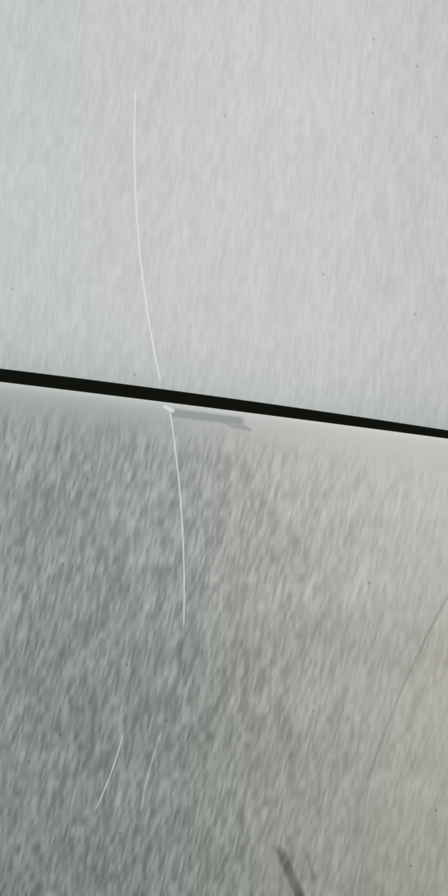
A Shadertoy shader for this texture:

```glsl
// Two brushed metal panels split by a dark slanted gap, with scratches and scuffs.

float hash(vec2 p) {
    vec3 q = fract(vec3(p.xyx) * 0.1031);
    q += dot(q, q.yzx + 33.33);
    return fract((q.x + q.y) * q.z);
}

float valueNoise(vec2 p) {
    vec2 cell = floor(p), f = fract(p);
    f = f * f * (3.0 - 2.0 * f);
    return mix(mix(hash(cell), hash(cell + vec2(1, 0)), f.x),
               mix(hash(cell + vec2(0, 1)), hash(cell + vec2(1, 1)), f.x), f.y);
}

// Short slanted fibres at three sizes, centred on zero
float brushedGrain(vec2 p, float slant) {
    vec2 q = vec2(p.x - slant * p.y, p.y);
    float sum = 0.0, weight = 0.5;
    vec2 density = vec2(190.0, 48.0);
    for (int i = 0; i < 3; i++) {
        sum += weight * (valueNoise(q * density + float(i) * 37.0) - 0.5);
        density *= 0.58;
        weight *= 0.62;
    }
    return sum;
}

// Coverage of a curve x = start.x + slope*t + bend*t*t, with t rising from start.y
float curveStroke(vec2 p, vec2 start, float rise, float slope, float bend, float halfWidth, float soft) {
    float t = p.y - start.y;
    float tilt = slope + 2.0 * bend * t;
    float d = abs(p.x - start.x - slope * t - bend * t * t) / sqrt(1.0 + tilt * tilt);
    float ends = smoothstep(0.0, 0.025, t) * (1.0 - smoothstep(rise - 0.025, rise, t));
    return ends * (1.0 - smoothstep(halfWidth - soft, halfWidth + soft, d));
}

float segmentDistance(vec2 p, vec2 a, vec2 b) {
    vec2 pa = p - a, ba = b - a;
    return length(pa - ba * clamp(dot(pa, ba) / dot(ba, ba), 0.0, 1.0));
}

// Sparse specks, one candidate in each grid cell
float specks(vec2 p, float density, float soft) {
    vec2 cell = floor(p * density);
    vec2 centre = (cell + 0.2 + 0.6 * vec2(hash(cell + 3.1), hash(cell + 8.7))) / density;
    float present = step(0.86, hash(cell + 21.0));
    return present * (1.0 - smoothstep(0.001, 0.003 + soft, length(p - centre)));
}

vec3 upperPanel(vec2 p, float aboveGap) {
    vec3 metal = mix(vec3(0.765, 0.78, 0.775), vec3(0.79, 0.798, 0.786), smoothstep(0.0, 0.5, p.x));
    metal -= 0.025 * smoothstep(0.7, 1.0, p.x);
    metal -= vec3(0.085, 0.075, 0.07) * exp(-aboveGap / 0.075);
    metal += 0.02 * (valueNoise(p * vec2(3.0, 2.2)) - 0.5);
    return metal + 0.075 * brushedGrain(p, 0.12);
}

vec3 lowerPanel(vec2 p, float belowGap) {
    float height = clamp(p.y / 1.1, 0.0, 1.0);
    vec3 left = mix(vec3(0.49, 0.515, 0.50), vec3(0.58, 0.60, 0.59), height);
    vec3 right = mix(vec3(0.61, 0.605, 0.575), vec3(0.755, 0.75, 0.725), height);
    vec3 metal = mix(left, right, smoothstep(0.2, 1.05, p.x + 0.08 * height));
    metal += 0.035 * (valueNoise(p * vec2(4.0, 9.0)) - 0.5);
    float grainStrength = mix(0.25, 0.12, smoothstep(0.4, 1.0, p.x));
    metal += grainStrength * brushedGrain(p, 0.22) * smoothstep(0.0, 0.12, belowGap);
    // Rolled lip catching the light
    metal = mix(metal, vec3(0.77, 0.785, 0.77), 0.72 * exp(-belowGap / 0.055));
    return metal + 0.07 * exp(-belowGap / 0.007);
}

void mainImage(out vec4 fragColor, in vec2 fragCoord) {
    vec2 p = fragCoord / iResolution.x;
    float px = 1.0 / iResolution.x;
    float hair = 0.0018;

    // Panels and gap
    float gapTop = 1.177 - 0.120 * p.x - 0.018 * p.x * p.x;
    float gapBottom = 1.148 - 0.121 * p.x - 0.006 * p.x * p.x;
    vec3 upper = upperPanel(p, max(p.y - gapTop, 0.0));
    vec3 lower = lowerPanel(p, max(gapBottom - p.y, 0.0));

    // Scuff beneath the lip, with a feathered right end
    float bar = segmentDistance(p, vec2(0.392, 1.078), vec2(0.535, 1.060));
    float scuff = 1.0 - smoothstep(0.005, 0.011 + px, bar);
    for (int i = 0; i < 4; i++) {
        vec2 tip = vec2(0.515 + 0.012 * float(i), 1.052 - 0.002 * float(i));
        float feather = segmentDistance(p, tip + vec2(-0.025, 0.012), tip + vec2(0.007, -0.006));
        scuff = max(scuff, 0.75 * (1.0 - smoothstep(0.001, 0.003 + px, feather)));
    }
    lower = mix(lower, vec3(0.57, 0.58, 0.59), 0.8 * scuff);

    // Bright scratches
    vec3 shine = vec3(0.88, 0.89, 0.87);
    upper = mix(upper, shine, 0.8 * curveStroke(p, vec2(0.360, 1.14), 0.67, -0.2225, 0.206, hair, px));
    upper = mix(upper, shine, 0.3 * curveStroke(p, vec2(0.508, 1.518), 0.15, 0.53, -2.0, hair, px));
    lower = mix(lower, shine, 0.7 * curveStroke(p, vec2(0.4095, 0.59), 0.51, 0.0355, -0.197, hair, px));
    lower = mix(lower, shine, 0.6 * curveStroke(p, vec2(0.208, 0.182), 0.19, 0.49, -0.65, hair, px));
    lower = mix(lower, shine, 0.35 * curveStroke(p, vec2(0.3125, 0.177), 0.20, 0.14, 0.6, hair, px));
    float nick = segmentDistance(p, vec2(0.368, 1.092), vec2(0.386, 1.083));
    lower = mix(lower, shine, 0.8 * (1.0 - smoothstep(0.001, 0.004 + px, nick)));

    // Dull marks near the right and bottom edges
    lower -= 0.07 * curveStroke(p, vec2(0.82, 0.25), 0.46, 0.3, 0.31, 0.003, 0.003);
    lower -= 0.15 * curveStroke(p, vec2(0.682, -0.03), 0.15, -0.43, 0.0, 0.010, 0.006);
    lower -= 0.06 * curveStroke(p, vec2(0.705, 0.02), 0.09, -0.25, 0.0, 0.005, 0.004);

    float dirt = 0.10 * specks(p, 9.0, px);
    upper -= dirt;
    lower -= dirt;

    // Assemble from bottom to top
    vec3 color = mix(lower, vec3(0.065, 0.075, 0.06), smoothstep(-px, px, p.y - gapBottom));
    color = mix(color, upper, smoothstep(-px, px, p.y - gapTop));
    fragColor = vec4(clamp(color, 0.0, 1.0), 1.0);
}
```
